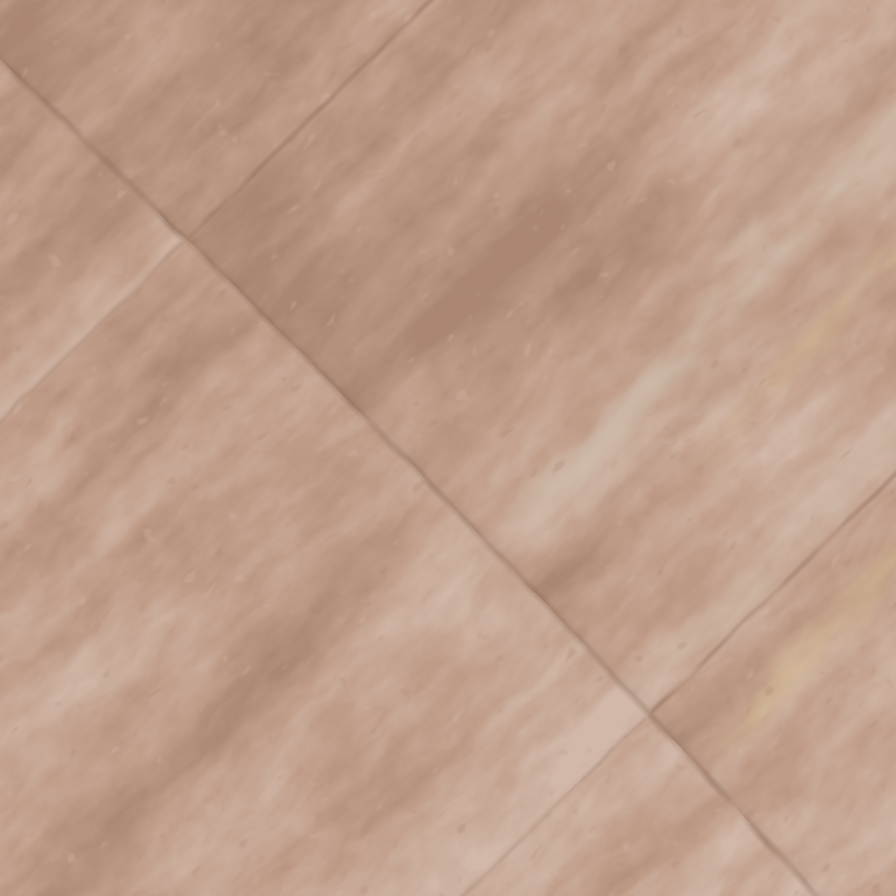
This texture is drawn by a WebGL 2 fragment shader. Its source:

```glsl
#version 300 es
precision highp float;

uniform vec2 u_resolution;
out vec4 fragColor;

const float TILE = 0.74;
const vec2 CORNER = vec2(0.208, 0.733);
const vec2 AXIS = vec2(0.698, -0.716);
const vec3 DARK = vec3(0.67, 0.53, 0.445);
const vec3 CLAY = vec3(0.75, 0.61, 0.53);
const vec3 PALE = vec3(0.82, 0.72, 0.66);
const vec3 CHALK = vec3(0.81, 0.735, 0.67);
const vec3 STRAW = vec3(0.83, 0.73, 0.57);
const vec3 GROUT = vec3(0.53, 0.40, 0.33);

vec2 hashGradient(vec2 cell) {
    vec2 h = vec2(dot(cell, vec2(127.1, 311.7)), dot(cell, vec2(269.5, 183.3)));
    return 2.0 * fract(sin(h) * 43758.55) - 1.0;
}

float gradientNoise(vec2 p) {
    vec2 i = floor(p), f = fract(p);
    vec2 w = f * f * f * (f * (f * 6.0 - 15.0) + 10.0);
    vec2 e = vec2(0.0, 1.0);
    float low = mix(dot(hashGradient(i), f),
                    dot(hashGradient(i + e.yx), f - e.yx), w.x);
    float high = mix(dot(hashGradient(i + e.xy), f - e.xy),
                     dot(hashGradient(i + e.yy), f - e.yy), w.x);
    return mix(low, high, w.y);
}

float fbm(vec2 p, int octaves) {
    float sum = 0.0, gain = 0.6;
    for (int i = 0; i < octaves; i++) {
        sum += gain * gradientNoise(p);
        p = mat2(1.6, 0.5, -0.5, 1.6) * p * 1.2 + 7.3;
        gain *= 0.55;
    }
    return sum;
}

// Soft band around a centre line
float band(float x, float centre, float width) {
    float d = (x - centre) / width;
    return exp(-d * d);
}

float seam(float distanceToLine, float width, float pixel) {
    return 1.0 - smoothstep(0.0, width + pixel, abs(distanceToLine));
}

// Lengthwise grain, broad clouds and small mottles
float stoneTone(vec2 p, vec2 seed) {
    vec2 warped = p + 0.025 * vec2(fbm(p * 9.0 + seed, 3), 0.0);
    float grain = fbm(warped * vec2(13.0, 2.6) + seed, 4);
    float fibres = fbm(warped * vec2(38.0, 11.0) + seed.yx, 3);
    float clouds = fbm(p * vec2(6.0, 4.0) - seed, 4);
    float mottle = fbm(p * vec2(46.0, 30.0) + seed, 3);
    return 0.85 * grain + 0.34 * fibres + 0.55 * clouds + 0.27 * mottle;
}

vec3 stoneColour(float tone) {
    vec3 c = mix(DARK, CLAY, clamp(tone / 0.45, 0.0, 1.0));
    return mix(c, PALE, clamp((tone - 0.45) / 0.55, 0.0, 1.0));
}

void main() {
    vec2 uv = gl_FragCoord.xy / u_resolution;
    float pixel = 1.0 / min(u_resolution.x, u_resolution.y);

    // Tile frame: x follows the long joint, y crosses it
    vec2 d = uv - CORNER;
    vec2 p = vec2(dot(d, AXIS), dot(d, vec2(-AXIS.y, AXIS.x)));
    p.y += 0.03 * p.x * (p.x - TILE);
    vec2 q = p + 0.004 * gradientNoise(p * 18.0);
    float row = floor(q.x / TILE);
    float upper = smoothstep(-pixel, pixel, q.y);
    float local = q.x - row * TILE;
    float joint = q.x - TILE * floor(q.x / TILE + 0.5);
    vec2 seed = vec2(row * 17.3 + 4.1, step(0.0, q.y) * 23.7 + 9.2);

    // Overall shade, paler toward the lower right and far right
    float tone = 0.32 + 0.34 * p.x + 0.24 * p.y * upper + 0.13 * (1.0 - upper);
    tone += stoneTone(p, seed);
    tone -= 0.26 * upper * band(p.x, 0.14, 0.15) * band(p.y, 0.1, 0.25);
    tone -= 0.2 * upper * band(p.x, 0.27, 0.035) * band(p.y, 0.15, 0.25);
    tone -= 0.16 * (1.0 - upper) * band(p.x, 0.08, 0.05) * band(p.y, -0.17, 0.15);
    tone -= 0.2 * (1.0 - upper) * band(p.x, 0.4, 0.05) * band(p.y, -0.35, 0.22);
    tone += 0.2 * band(joint, -0.025, 0.025) * (0.4 + fbm(p * 14.0, 3));
    vec3 colour = stoneColour(tone);

    // Mineral veins along the grain
    float drift = local + 0.05 * p.y + 0.03 * fbm(p * vec2(14.0, 9.0), 3);
    float patchy = smoothstep(-0.4, 0.2, fbm(p * vec2(26.0, 9.0), 3));
    float veined = upper * smoothstep(0.0, 0.1, p.y) * step(0.0, row);
    float firstTile = 1.0 - step(0.5, row);
    float chalk = band(drift, 0.495, 0.022) + 0.6 * band(drift, 0.725, 0.018);
    float straw = band(drift, 0.59, 0.014) * smoothstep(0.15, 0.5, p.y);
    float rust = band(drift, 0.44, 0.016) * smoothstep(0.2, 0.4, p.y);
    rust += 0.6 * band(drift, 0.545, 0.015);
    colour = mix(colour, DARK, 0.5 * rust * patchy * veined * firstTile);
    colour = mix(colour, CHALK, 0.8 * chalk * patchy * veined * firstTile);
    straw = straw * firstTile + band(drift, 0.085, 0.016) * (1.0 - firstTile);
    colour = mix(colour, STRAW, 0.55 * straw * patchy * veined);

    // Small pale flecks and dark pits
    float speck = gradientNoise(p * vec2(75.0, 48.0) + seed);
    colour = mix(colour, PALE, 0.3 * smoothstep(0.3, 0.55, speck));
    colour = mix(colour, DARK, 0.3 * smoothstep(0.3, 0.55, -speck));

    // Joints with worn edges
    float wear = clamp(0.75 + 1.1 * gradientNoise(p * 22.0), 0.2, 1.2);
    float lit = band(joint, -0.006, 0.007) * (1.0 - upper) * (1.0 - step(0.37, q.x));
    float crossJoint = seam(joint, 0.004, pixel) * mix(0.2, 0.42, upper);
    float longJoint = seam(q.y, 0.006, pixel) * 0.4;
    colour = mix(colour, PALE, 0.6 * lit * wear);
    colour *= 1.0 - 0.03 * upper * band(q.y, 0.0, 0.012);
    colour = mix(colour, GROUT, max(crossJoint, longJoint) * wear);

    fragColor = vec4(colour, 1.0);
}
```
